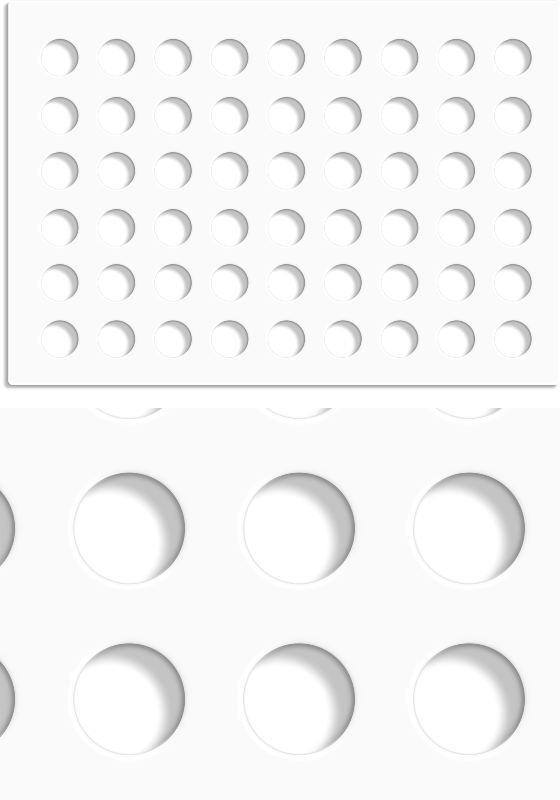
Top, the full canvas; bottom, a detail of the centre.
Give the GLSL for this pattern, as a Shadertoy shader.

```glsl
// A white rounded plate pierced by a 9 by 6 grid of round holes, lit from the
// upper right. Distance functions give the plate, its soft shadow and the
// shaded crescent and rim of each hole; lengths are percent of canvas height.

float roundedBox(vec2 p, vec2 halfSize, float radius) {
    vec2 q = abs(p) - halfSize + radius;
    return length(max(q, 0.0)) + min(max(q.x, q.y), 0.0) - radius;
}

float plateDistance(vec2 p) {
    return roundedBox(p - vec2(72.55, 50.84), vec2(70.47, 49.1), 1.2);
}

// Offset from the nearest hole centre; rows are slightly uneven in height.
vec2 holeOffset(vec2 p) {
    float rowNudge[6] = float[6](0.0, 0.0, -0.32, -0.16, -0.46, 0.0);
    vec2 first = vec2(15.25, 13.5);
    vec2 pitch = vec2(14.45, 14.36);
    vec2 cell = clamp(floor((p - first) / pitch + 0.5), vec2(0.0), vec2(8.0, 5.0));
    return p - first - cell * pitch - vec2(0.0, rowNudge[int(cell.y)]);
}

// White floor under a hole, with the shadow thrown by its upper right edge.
float holeShade(vec2 q, float edge, float facing) {
    float lit = length(q - vec2(-1.7, -1.25)) - 4.75;
    float shade = mix(1.0, 0.77, smoothstep(-0.75, 0.65, lit));
    float rim = exp(-edge * edge / 0.13) * smoothstep(-0.35, 0.6, facing);
    shade = mix(shade, 0.53, rim * 0.85);
    // Thin grey line where the lit edge meets the floor.
    float rimLine = exp(-edge * edge / 0.012) * smoothstep(0.4, -0.2, facing);
    return mix(shade, 0.86, rimLine * 0.8);
}

void mainImage(out vec4 fragColor, in vec2 fragCoord) {
    vec2 p = fragCoord / iResolution.y * 100.0;
    float pixel = 100.0 / iResolution.y;

    // Backdrop with the plate's soft shadow and a darker contact line.
    float plate = plateDistance(p);
    float shadow = plateDistance(p + vec2(1.05, 0.8));
    float backdrop = mix(1.0, 0.74, 1.0 - smoothstep(-0.75, 0.55, shadow));
    float contact = exp(-max(plate, 0.0) / 0.3) * (1.0 - smoothstep(-0.5, 0.3, shadow));
    backdrop = mix(backdrop, 0.55, contact * 0.8);

    // Plate face with a faint bevel along its outer edge.
    float face = mix(0.98, 1.0, exp(-abs(plate + 0.35) / 0.18));
    face = mix(face, 0.93, 0.6 * smoothstep(-0.25, 0.0, plate));

    // Holes, ringed by a pale highlight on the lower left.
    vec2 q = holeOffset(p);
    float edge = length(q) - 4.75;
    float facing = dot(q, vec2(0.8, 0.6)) / max(length(q), 0.001);
    float ring = exp(-(edge - 0.3) * (edge - 0.3) / 0.04);
    face = mix(face, 1.0, ring * (1.0 - smoothstep(-0.3, 0.4, facing)));
    face -= 0.12 * exp(-max(edge, 0.0) / 0.15) * smoothstep(0.0, 0.8, facing);
    float inside = 1.0 - smoothstep(-0.5, 0.5, edge / pixel);
    face = mix(face, holeShade(q, edge, facing), inside);

    float shade = mix(backdrop, face, 1.0 - smoothstep(-0.5, 0.5, plate / pixel));
    fragColor = vec4(vec3(shade), 1.0);
}
```
